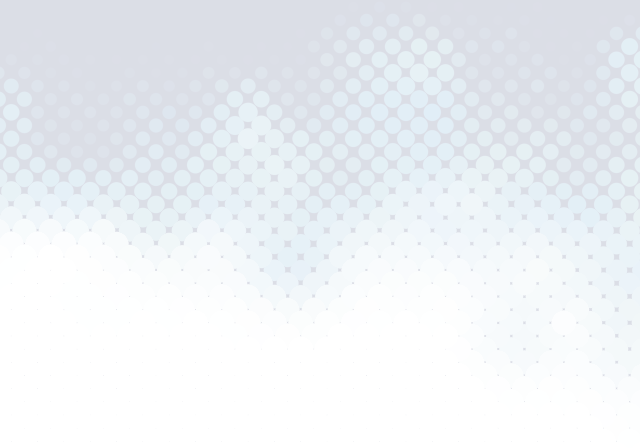
Reproduce this background procedurally as a Shadertoy shader.

```glsl
// Pale halftone backdrop: round dots on a checkerboard lattice swell and
// whiten toward the bottom. A vertical ramp shaped by soft blobs and noise
// gives the tone of every dot; the lightest overlapping dot stays on top.

const float CELL = 0.02937;               // lattice step in canvas heights
const vec2 LATTICE_ORIGIN = vec2(0.0251, 0.9842);
const vec3 BACKDROP = vec3(0.860, 0.869, 0.903);
const vec3 ICE = vec3(0.882, 0.932, 0.967);
const vec3 MINT = vec3(0.905, 0.945, 0.955);
const vec3 WHITE = vec3(1.0);

float hash(vec2 p) {
    return fract(sin(dot(p, vec2(127.1, 311.7))) * 43758.5453);
}

float valueNoise(vec2 p) {
    vec2 i = floor(p);
    vec2 f = fract(p);
    f = f * f * (3.0 - 2.0 * f);
    float low = mix(hash(i), hash(i + vec2(1, 0)), f.x);
    float high = mix(hash(i + vec2(0, 1)), hash(i + vec2(1, 1)), f.x);
    return mix(low, high, f.y);
}

// Soft elliptical bump, one at its centre
float blob(vec2 p, vec2 centre, vec2 size) {
    vec2 d = (p - centre) / size;
    return exp(-dot(d, d));
}

// Cloud tone: 0 is bare backdrop, 1 is solid white
float cloudTone(vec2 p) {
    float tone = 1.0 - smoothstep(0.1, 1.0, p.y);

    // Left bank and the hollows beside it
    tone += 0.20 * blob(p, vec2(0.093, 0.424), vec2(0.200, 0.093));
    tone += 0.13 * blob(p, vec2(0.020, 0.777), vec2(0.065, 0.075));
    tone -= 0.17 * blob(p, vec2(0.205, 0.675), vec2(0.110, 0.085));
    tone -= 0.17 * blob(p, vec2(0.362, 0.535), vec2(0.085, 0.110));
    tone += 0.10 * blob(p, vec2(0.465, 0.460), vec2(0.055, 0.055));

    // Central plume and its shaded core
    tone += 0.27 * blob(p, vec2(0.558, 0.740), vec2(0.065, 0.085));
    tone += 0.09 * blob(p, vec2(0.632, 0.628), vec2(0.065, 0.065));
    tone += 0.23 * blob(p, vec2(0.818, 0.870), vec2(0.120, 0.130));
    tone += 0.21 * blob(p, vec2(0.957, 0.833), vec2(0.093, 0.130));
    tone += 0.10 * blob(p, vec2(0.985, 0.563), vec2(0.110, 0.055));
    tone -= 0.16 * blob(p, vec2(0.753, 0.591), vec2(0.075, 0.065));
    tone -= 0.24 * blob(p, vec2(0.660, 0.405), vec2(0.100, 0.130));

    // Right edge
    tone += 0.10 * blob(p, vec2(1.152, 0.888), vec2(0.150, 0.110));
    tone += 0.36 * blob(p, vec2(1.422, 0.860), vec2(0.075, 0.085));
    tone -= 0.12 * blob(p, vec2(1.283, 0.582), vec2(0.093, 0.075));
    tone -= 0.25 * blob(p, vec2(1.152, 0.220), vec2(0.110, 0.130));
    tone -= 0.30 * blob(p, vec2(1.403, 0.257), vec2(0.130, 0.240));
    tone += 0.10 * blob(p, vec2(1.270, 0.285), vec2(0.040, 0.040));
    return clamp(tone, 0.0, 1.0);
}

// Dot radius in lattice steps; dots close every gap at 1
float dotRadius(float tone) {
    return 1.0 - 0.72 * pow(1.0 - tone, 1.7);
}

vec3 dotColor(float tone, float tint) {
    vec3 color = mix(BACKDROP, mix(ICE, MINT, tint), smoothstep(0.03, 0.36, tone));
    return mix(color, WHITE, smoothstep(0.33, 0.95, tone));
}

void mainImage(out vec4 fragColor, in vec2 fragCoord) {
    vec2 p = fragCoord / iResolution.y;
    vec2 grid = (p - LATTICE_ORIGIN) / CELL;
    vec2 nearest = floor(grid + 0.5);
    float soft = 0.7 / (iResolution.y * CELL);
    vec3 color = BACKDROP;

    // Merge the nearby dots, using every other lattice node
    for (int y = -1; y <= 1; y++) {
        for (int x = -1; x <= 1; x++) {
            vec2 node = nearest + vec2(x, y);
            if (mod(node.x + node.y, 2.0) > 0.5) continue;

            vec2 centre = LATTICE_ORIGIN + node * CELL;
            float tone = cloudTone(centre);
            float grain = 0.09 * (valueNoise(node * 0.4) - 0.5)
                        + 0.05 * (hash(node) - 0.5);
            tone = clamp(tone + grain * (1.0 - 0.6 * tone), 0.0, 1.0);

            float radius = dotRadius(tone);
            float mask = 1.0 - smoothstep(radius - soft, radius + soft, length(grid - node));
            vec3 paint = dotColor(tone, valueNoise(node * 0.25 + 17.0));
            color = max(color, mix(BACKDROP, paint, mask));
        }
    }
    fragColor = vec4(color, 1.0);
}
```
